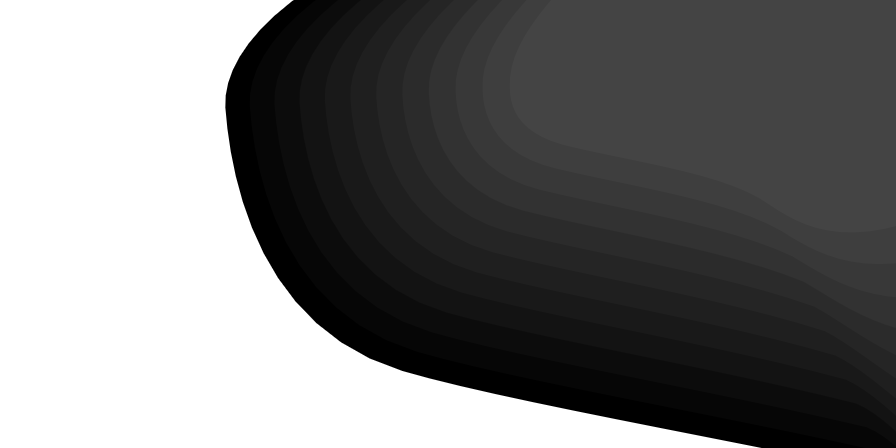
This background is drawn by a WebGL 1 fragment shader. Its source:

```glsl
precision highp float;
// A dark rounded blob on white, stepping in bands from black rim to grey core.

uniform vec2 u_resolution;

const vec3 BACKDROP = vec3(1.0);
const vec3 RIM_COLOR = vec3(0.0);
const vec3 CORE_COLOR = vec3(0.267);
const int STEPS = 11;        // bands between rim and core
const int PIECES = 12;       // straight pieces per curve
const float SPACING = 0.06;  // widens the bands toward the core

// Bezier points of the rim and core outlines, in canvas heights
const vec2 RIM_0 = vec2(0.859, 1.117), CORE_0 = vec2(1.328, 1.104);
const vec2 RIM_1 = vec2(0.599, 1.000), CORE_1 = vec2(1.211, 0.987);
const vec2 RIM_2 = vec2(0.497, 0.865), CORE_2 = vec2(1.133, 0.896);
const vec2 RIM_3 = vec2(0.503, 0.760), CORE_3 = vec2(1.138, 0.805);
const vec2 RIM_4 = vec2(0.516, 0.583), CORE_4 = vec2(1.138, 0.745);
const vec2 RIM_5 = vec2(0.586, 0.266), CORE_5 = vec2(1.172, 0.695);
const vec2 RIM_6 = vec2(0.898, 0.172), CORE_6 = vec2(1.276, 0.672);
const vec2 RIM_7 = vec2(1.120, 0.107), CORE_7 = vec2(1.445, 0.633);
const vec2 RIM_8 = vec2(1.589, 0.026), CORE_8 = vec2(1.628, 0.609);
const vec2 RIM_9 = vec2(1.979, -0.057), CORE_9 = vec2(1.719, 0.542);
const vec2 RIM_10 = vec2(2.057, -0.083), CORE_10 = vec2(1.789, 0.495);
const vec2 RIM_11 = vec2(2.161, -0.224), CORE_11 = vec2(1.880, 0.448);
const vec2 RIM_12 = vec2(2.214, -0.406), CORE_12 = vec2(2.057, 0.513);

vec2 bezier(vec2 a, vec2 b, vec2 c, vec2 d, float t) {
  float s = 1.0 - t;
  return s * s * s * a + 3.0 * s * s * t * b + 3.0 * s * t * t * c + t * t * t * d;
}

// x: squared distance to the curve; y: sign, flipped at each crossing below p
vec2 addCurve(vec2 field, vec2 p, vec2 a, vec2 b, vec2 c, vec2 d) {
  vec2 from = a;
  for (int i = 1; i <= PIECES; i++) {
    vec2 to = bezier(a, b, c, d, float(i) / float(PIECES));
    vec2 edge = to - from;
    vec2 offset = p - from;
    vec2 gap = offset - edge * clamp(dot(offset, edge) / dot(edge, edge), 0.0, 1.0);
    field.x = min(field.x, dot(gap, gap));
    if ((from.x <= p.x) != (to.x <= p.x)) {
      if (offset.y > edge.y * offset.x / edge.x) field.y = -field.y;
    }
    from = to;
  }
  return field;
}

// Signed distance to the outline blended from rim (0) to core (1), negative inside
float outline(vec2 p, float k) {
  vec2 leftTip = mix(RIM_3, CORE_3, k);
  vec2 belly = mix(RIM_6, CORE_6, k);
  vec2 dent = mix(RIM_9, CORE_9, k);
  vec2 field = vec2(100.0, 1.0);
  field = addCurve(field, p, mix(RIM_0, CORE_0, k), mix(RIM_1, CORE_1, k),
                   mix(RIM_2, CORE_2, k), leftTip);
  field = addCurve(field, p, leftTip, mix(RIM_4, CORE_4, k),
                   mix(RIM_5, CORE_5, k), belly);
  field = addCurve(field, p, belly, mix(RIM_7, CORE_7, k),
                   mix(RIM_8, CORE_8, k), dent);
  field = addCurve(field, p, dent, mix(RIM_10, CORE_10, k),
                   mix(RIM_11, CORE_11, k), mix(RIM_12, CORE_12, k));
  return sqrt(field.x) * field.y;
}

void main() {
  vec2 p = gl_FragCoord.xy / u_resolution.y;
  float pixel = 1.0 / u_resolution.y;
  vec3 color = BACKDROP;

  // Nested bands, painted from the rim inward
  for (int i = 0; i <= STEPS; i++) {
    float level = float(i) / float(STEPS);
    float blend = level - SPACING * level * (1.0 - level);
    float cover = clamp(0.5 - outline(p, blend) / pixel, 0.0, 1.0);
    if (cover <= 0.0) break;
    color = mix(color, mix(RIM_COLOR, CORE_COLOR, level), cover);
  }
  gl_FragColor = vec4(color, 1.0);
}
```
